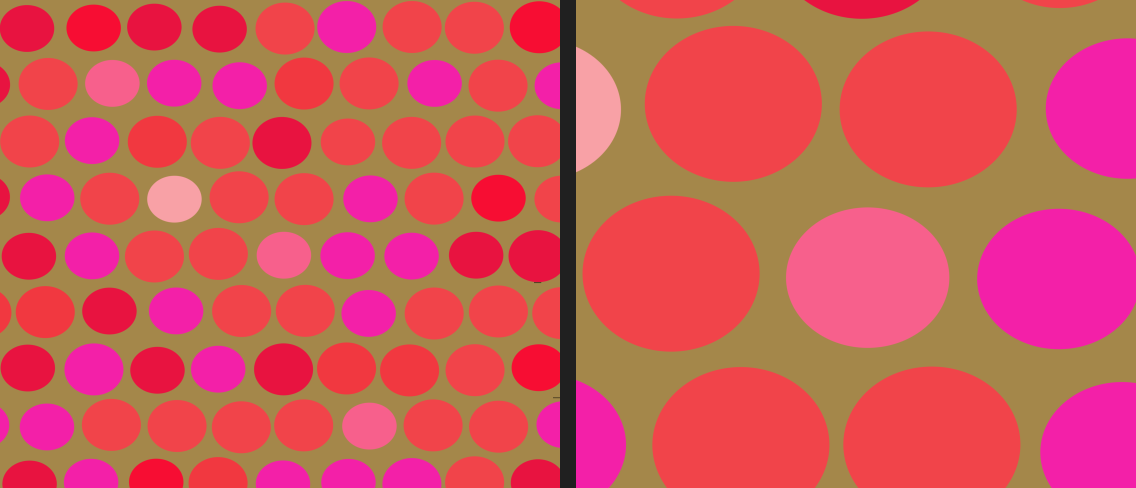
Left, the full canvas; right, a detail of the centre.
Write a WebGL 2 fragment shader that draws this pattern.

```glsl
#version 300 es
precision highp float;

uniform vec2 u_resolution;
out vec4 outColor;

// Lengths are fractions of the canvas width
#define PITCH vec2(0.1138, 0.1016)
#define START vec2(0.0510, 0.0495)
#define ODD_SHIFT 0.0320
#define ODD_STRETCH 0.0014
#define SMALL_RADIUS vec2(0.0486, 0.0418)
#define LARGE_RADIUS vec2(0.0527, 0.0464)
#define JITTER vec2(0.0030, 0.0026)
#define SEED 7u

const vec3 GROUND = vec3(0.645, 0.530, 0.290);
const vec3 CORAL = vec3(0.945, 0.265, 0.290);
const vec3 VERMILION = vec3(0.945, 0.220, 0.250);
const vec3 CRIMSON = vec3(0.910, 0.075, 0.250);
const vec3 SCARLET = vec3(0.970, 0.050, 0.200);
const vec3 MAGENTA = vec3(0.953, 0.125, 0.660);
const vec3 PINK = vec3(0.970, 0.375, 0.550);
const vec3 BLUSH = vec3(0.973, 0.630, 0.650);
const vec3 INK = vec3(0.08, 0.06, 0.04);

// Integer hash, one value in 0..1 per cell and channel
float hash(ivec2 cell, uint channel) {
    uvec2 c = uvec2(cell + 64);
    uint h = c.x * 7919u + c.y * 104729u + (channel + SEED) * 15731u;
    h = (h ^ (h >> 15)) * 40503u;
    h = (h ^ (h >> 13)) * 69069u;
    h = (h ^ (h >> 16)) * 31337u;
    h ^= h >> 14;
    return float(h & 65535u) / 65536.0;
}

// Weighted choice of dot colour
vec3 dotColor(float pick) {
    if (pick < 0.30) return CORAL;
    if (pick < 0.35) return VERMILION;
    if (pick < 0.55) return CRIMSON;
    if (pick < 0.60) return SCARLET;
    if (pick < 0.83) return MAGENTA;
    if (pick < 0.935) return PINK;
    return BLUSH;
}

// Coral dots are mostly large, the palest always small
float largeChance(float pick) {
    if (pick < 0.35) return 0.92;
    return pick < 0.83 ? 0.28 : 0.0;
}

float ellipseDistance(vec2 d, vec2 radius) {
    float k = length(d / radius);
    float g = length(d / (radius * radius));
    return k * (k - 1.0) / max(g, 0.0001);
}

float boxDistance(vec2 d, vec2 halfSize) {
    vec2 q = abs(d) - halfSize;
    return length(max(q, 0.0)) + min(max(q.x, q.y), 0.0);
}

void main() {
    float pixel = 1.0 / u_resolution.x;
    vec2 p = vec2(gl_FragCoord.x, u_resolution.y - gl_FragCoord.y) * pixel;

    // Staggered grid, rows counted from the top
    int row = int(floor((p.y - START.y) / PITCH.y + 0.5));
    float odd = float(row & 1);
    float pitchX = PITCH.x + ODD_STRETCH * odd;
    float startX = START.x + ODD_SHIFT * odd;
    int column = int(floor((p.x - startX) / pitchX + 0.5));
    ivec2 cell = ivec2(column, row);

    // Hand-placed look: small shifts and two dot sizes
    vec2 center = vec2(startX, START.y) + vec2(cell) * vec2(pitchX, PITCH.y);
    center += (vec2(hash(cell, 1u), hash(cell, 2u)) * 2.0 - 1.0) * JITTER;
    float pick = hash(cell, 3u);
    bool large = hash(cell, 4u) < largeChance(pick);
    vec2 radius = large ? LARGE_RADIUS : SMALL_RADIUS;

    float edge = ellipseDistance(p - center, radius);
    float cover = 1.0 - smoothstep(-0.7 * pixel, 0.7 * pixel, edge);
    vec3 color = mix(GROUND, dotColor(pick), cover);

    // Stray dark ticks near the right edge
    for (int i = 0; i < 2; i++) {
        vec2 tick = vec2(0.960, 0.505) + float(i) * vec2(0.034, 0.2055);
        float d = boxDistance(p - tick, vec2(0.0065, 0.0006));
        color = mix(color, INK, 1.0 - smoothstep(-0.5 * pixel, 0.5 * pixel, d));
    }

    outColor = vec4(color, 1.0);
}
```
